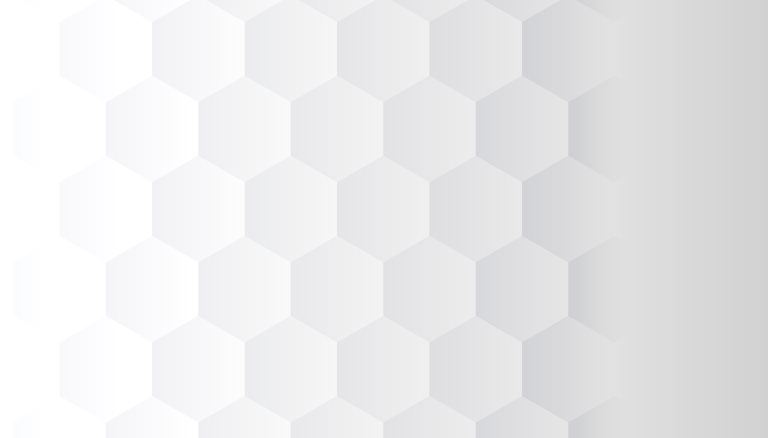
Reproduce this background procedurally as a WebGL 2 fragment shader.

```glsl
#version 300 es
precision highp float;
// Soft honeycomb on a white-to-grey ramp: each pointy-top hexagon is shaded
// dark at its left side and dissolves into the ramp towards its right side.
// Lengths are in canvas heights; the cells are averaged over subsamples.

#define HEX_RADIUS 0.1219
#define HEX_ORIGIN vec2(0.4527, 0.5228)
#define RAMP_START 1.056
#define RAMP_SLOPE 0.118
#define RAMP_KNEE 1.233
#define KNEE_SLOPE 0.057
#define SHADE_DEPTH 0.065
#define SHADE_GAIN 0.025
#define FADE_START 1.28
#define FADE_END 1.46
#define SAMPLES 3

uniform vec2 u_resolution;
out vec4 fragColor;

// Horizontal brightness ramp, steeper beyond the knee; above 1 it clips to white
float ramp(float x) {
    return RAMP_START - RAMP_SLOPE * x - KNEE_SLOPE * max(x - RAMP_KNEE, 0.0);
}

// Offset from the centre of the nearest hexagon, from two interleaved grids
vec2 hexLocal(vec2 p) {
    vec2 cell = vec2(sqrt(3.0), 3.0) * HEX_RADIUS;
    vec2 a = mod(p, cell) - 0.5 * cell;
    vec2 b = mod(p - 0.5 * cell, cell) - 0.5 * cell;
    return dot(a, a) < dot(b, b) ? a : b;
}

vec3 honeycomb(vec2 p) {
    vec2 local = hexLocal(p - HEX_ORIGIN);
    float halfWidth = 0.5 * sqrt(3.0) * HEX_RADIUS;
    float across = (local.x + halfWidth) / (2.0 * halfWidth);
    float leftEdge = p.x - local.x - halfWidth;

    // Shading deepens to the right; the last column is a faint light strip
    float depth = SHADE_DEPTH + SHADE_GAIN * smoothstep(0.9, 1.25, leftEdge);
    depth = mix(depth, -0.02, step(1.35, leftEdge));
    float fade = 1.0 - smoothstep(FADE_START, FADE_END, p.x);

    vec3 coolTint = vec3(1.04, 1.02, 0.86);
    vec3 color = vec3(ramp(p.x)) - coolTint * depth * (1.0 - across) * fade;
    return clamp(color, 0.0, 1.0);
}

void main() {
    // Average a small grid of subsamples to smooth the cell edges
    vec3 total = vec3(0.0);
    for (int i = 0; i < SAMPLES * SAMPLES; i++) {
        vec2 grid = vec2(i % SAMPLES, i / SAMPLES);
        vec2 offset = (grid + 0.5) / float(SAMPLES) - 0.5;
        total += honeycomb((gl_FragCoord.xy + offset) / u_resolution.y);
    }
    fragColor = vec4(total / float(SAMPLES * SAMPLES), 1.0);
}
```
